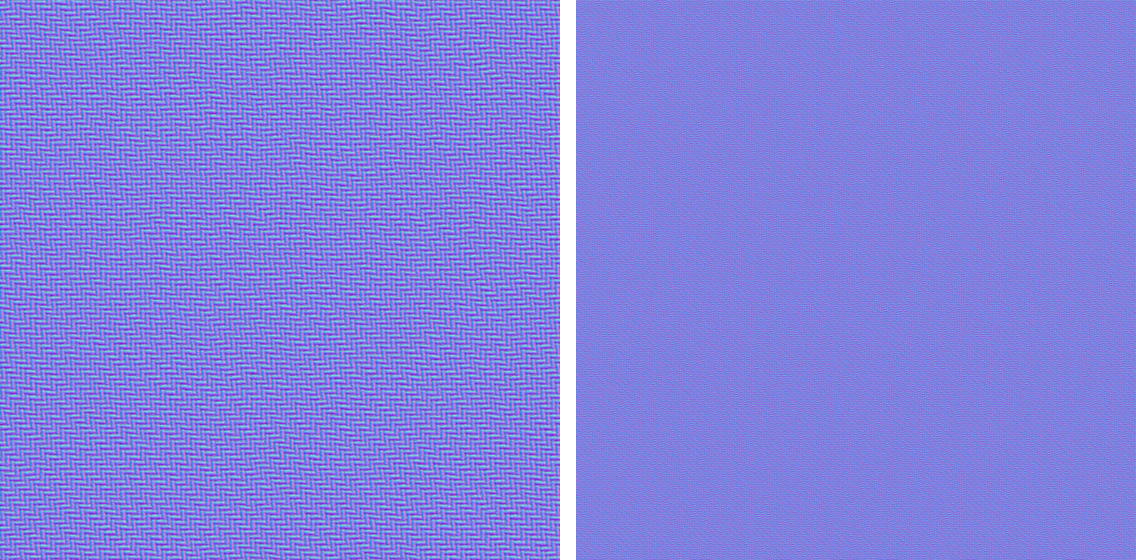
Left, the tile; right, the same tile 3 across and 3 down.
Reproduce this texture map procedurally as a WebGL 2 fragment shader.

```glsl
#version 300 es
precision highp float;

uniform vec2 u_resolution;
out vec4 fragColor;

const float THREADS = 112.0;
const float QUARTER_TURN = 1.5707963;

float hash(vec2 p) {
    vec3 q = fract(vec3(p.xyx) * vec3(0.1031, 0.1030, 0.0973));
    q += dot(q, q.yzx + 33.33);
    return fract((q.x + q.y) * q.z);
}

float cornerSlope(vec2 cell, vec2 offset, float period) {
    float angle = 6.2831853 * hash(mod(cell, period) + period);
    return dot(vec2(cos(angle), sin(angle)), offset);
}

// Gradient noise that wraps after a whole number of cells
float noise(vec2 p, float period) {
    vec2 i = floor(p), f = p - i;
    vec2 w = f * f * f * (f * (f * 6.0 - 15.0) + 10.0);
    vec2 e = vec2(1.0, 0.0);
    float low = mix(cornerSlope(i, f, period), cornerSlope(i + e.xy, f - e.xy, period), w.x);
    float high = mix(cornerSlope(i + e.yx, f - e.yx, period), cornerSlope(i + e.xx, f - e.xx, period), w.x);
    return mix(low, high, w.y);
}

// Rounded thread cross-section, 1 at the middle and 0 at the edges
float roundProfile(float x) {
    float t = 2.0 * fract(x) - 1.0;
    return 1.0 - t * t;
}

// Twill: each thread passes over two and under two, stepping by one per row
float weaveHeight(vec2 p) {
    vec2 thread = floor(p);
    vec2 wrapped = mod(thread, THREADS);
    float weftOver = smoothstep(-0.5, 0.5, -cos(QUARTER_TURN * (p.x + thread.y - 1.0)));
    float warpOver = smoothstep(-0.5, 0.5, cos(QUARTER_TURN * (p.y + thread.x - 1.0)));
    float weftSize = 0.44 + 0.04 * hash(vec2(wrapped.y, 7.0));
    float warpSize = 0.42 + 0.04 * hash(vec2(wrapped.x, 19.0));
    float weft = weftSize * roundProfile(p.y) + 0.34 * weftOver + 0.03;
    float warp = warpSize * roundProfile(p.x) + 0.34 * warpOver;
    float fibres = 0.14 * noise(p * 3.0, THREADS * 3.0);
    return max(weft, warp) + fibres;
}

vec3 normalColour(vec2 uv) {
    // Slow drift and local wobble of the threads
    vec2 drift = vec2(noise(uv * 8.0, 8.0), noise(uv * 8.0 + 3.5, 8.0));
    vec2 wobble = vec2(noise(uv * 32.0, 32.0), noise(uv * 32.0 + 9.5, 32.0));
    vec2 p = uv * THREADS + 0.5 * drift + 0.25 * wobble;

    float h = weaveHeight(p);
    vec2 slope = vec2(weaveHeight(p + vec2(0.08, 0.0)), weaveHeight(p + vec2(0.0, 0.08))) - h;
    vec3 normal = normalize(vec3(-slope / 0.08, 1.0));
    return 0.5 + 0.5 * normal;
}

void main() {
    vec2 uv = gl_FragCoord.xy / u_resolution;

    // Soften over part of a thread with a small grid of samples
    vec3 colour = vec3(0.0);
    for (int y = -1; y <= 1; y++) {
        for (int x = -1; x <= 1; x++) {
            colour += normalColour(uv + vec2(x, y) * 0.15 / THREADS);
        }
    }
    fragColor = vec4(colour / 9.0, 1.0);
}
```
